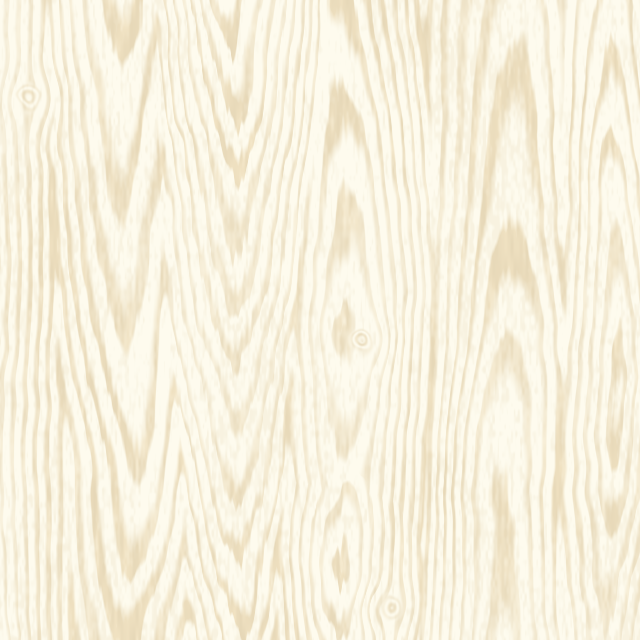
Write a Shadertoy shader that draws this texture.

```glsl
#define PAPER vec3(0.995, 0.985, 0.935)
#define CREAM vec3(0.968, 0.943, 0.868)
#define TAN vec3(0.922, 0.865, 0.74)
#define RAGGED 0.046
#define WANDER 0.026
#define KNOT_SIZE 0.02
#define BLEND 1.0

float hash(vec2 p) {
    vec3 q = fract(p.xyx * vec3(0.1031, 0.1030, 0.0973));
    q += dot(q, q.yzx + 33.33);
    return fract((q.x + q.y) * q.z);
}

float noise(vec2 p) {
    vec2 i = floor(p), f = fract(p);
    f = f * f * (3.0 - 2.0 * f);
    return mix(mix(hash(i), hash(i + vec2(1, 0)), f.x),
               mix(hash(i + vec2(0, 1)), hash(i + vec2(1, 1)), f.x), f.y);
}

float smoothMin(float a, float b) {
    float h = max(BLEND - abs(a - b), 0.0) / BLEND;
    return min(a, b) - 0.25 * h * h * BLEND;
}

// Pointed oval counted in rings, with a broad core of the given width
float oval(vec2 d, vec2 ringsPerUnit, float core) {
    d = abs(d);
    d.x *= d.x / (d.x + core);
    vec2 a = pow(d * ringsPerUnit + 0.001, vec2(1.4));
    return pow(a.x + a.y, 1.0 / 1.4);
}

// V-shaped arches that point down
float arches(vec2 p, float centre, float spread, float rings) {
    float d = sqrt(pow(p.x - centre, 2.0) + 0.0001);
    return spread * d + 180.0 * d * d - rings * p.y;
}

// Ring count over the plank: neighbouring columns joined side by side
float ringField(vec2 p) {
    float f = 55.0 * abs(p.x + 0.04);
    f = smoothMin(f, arches(p, 0.20, 16.0, 5.0) + 5.7);
    f = smoothMin(f, arches(p, 0.37, 30.0, 9.5) + 5.15);
    float eyes = min(oval(p - vec2(0.535, 0.48), vec2(75.0, 6.8), 0.045),
                     oval(p - vec2(0.53, 0.12), vec2(75.0, 11.0), 0.035));
    f = smoothMin(f, eyes + 1.05);
    f = smoothMin(f, oval(p - vec2(0.79, -0.05), vec2(75.0, 4.0), 0.06) + 1.5);
    return smoothMin(f, oval(p - vec2(0.957, 0.38), vec2(62.0, 6.0), 0.006) + 1.2);
}

void mainImage(out vec4 fragColor, in vec2 fragCoord) {
    vec2 uv = fragCoord / iResolution.xy;
    vec2 p = uv;

    // Slow drift and small waves of the grain
    p.x += WANDER * (noise(uv * vec2(5.0, 4.0) + 3.0) - 0.5);
    p.x += 0.006 * (noise(uv * vec2(14.0, 22.0)) - 0.5);
    p.y += 0.06 * (noise(uv * vec2(18.0, 7.0) + 9.0) - 0.5);

    // Knots push the grain aside
    vec2 knots[3] = vec2[3](vec2(0.566, 0.466), vec2(0.612, 0.05), vec2(0.045, 0.845));
    float knotMask = 0.0, knotTone = 0.0;
    for (int i = 0; i < 3; i++) {
        vec2 d = uv - knots[i];
        float r = length(d * vec2(1.0, 0.85)) + 0.012 * (noise(uv * 55.0) - 0.5);
        p.x -= 0.85 * d.x * exp(-dot(d, d) / 0.0014);
        float inside = 1.0 - smoothstep(0.6 * KNOT_SIZE, 1.2 * KNOT_SIZE, r);
        knotTone += inside * (0.4 - 0.35 * cos(r * 560.0));
        knotMask = max(knotMask, inside);
    }

    // Fibres fray the arch tips along the grain
    float fray = 0.55 * noise(uv * vec2(220.0, 10.0)) + 0.45 * noise(uv * vec2(100.0, 18.0));
    p.y += RAGGED * (fray - 0.5);

    float drift = 0.9 * noise(uv * vec2(8.0, 3.0) + 20.0);
    float f = ringField(p) + drift;
    float density = abs(ringField(p + vec2(0.004, 0.0)) + drift - f) / 0.004;
    float dense = smoothstep(12.0, 50.0, density);

    // Late wood: slow rise, crisp outer edge, broad and strong where rings are wide
    float t = fract(f);
    float start = mix(0.30, 0.42, dense) + 0.26 * (noise(uv * vec2(11.0, 5.0) + 40.0) - 0.4);
    float band = smoothstep(start, start + 0.3, t) * (1.0 - smoothstep(0.86, 1.0, t));
    band *= 0.7 + 0.3 * hash(vec2(floor(f), 7.0));
    band *= 0.62 + 0.6 * noise(uv * vec2(9.0, 5.0) + 60.0);
    band *= mix(1.15, 0.82, dense);
    band = mix(band, knotTone, knotMask);

    // Fine pores and streaks over a soft broad haze
    float pores = noise(uv * vec2(280.0, 90.0) + 5.0);
    float streaks = noise(uv * vec2(210.0, 26.0) + 15.0);
    float speck = 0.55 * pores + 0.45 * streaks;
    float haze = noise(uv * vec2(8.0, 3.0) + 80.0);

    float tint = smoothstep(0.38, 0.85, speck + 0.4 * (haze - 0.5));
    vec3 color = mix(PAPER, CREAM, 0.85 * tint);
    color = mix(color, TAN, clamp(band * (0.72 + 0.55 * speck), 0.0, 1.0));
    color += 0.045 * min(band, 1.0) * (0.5 - streaks);
    fragColor = vec4(clamp(color, 0.0, 1.0), 1.0);
}
```
